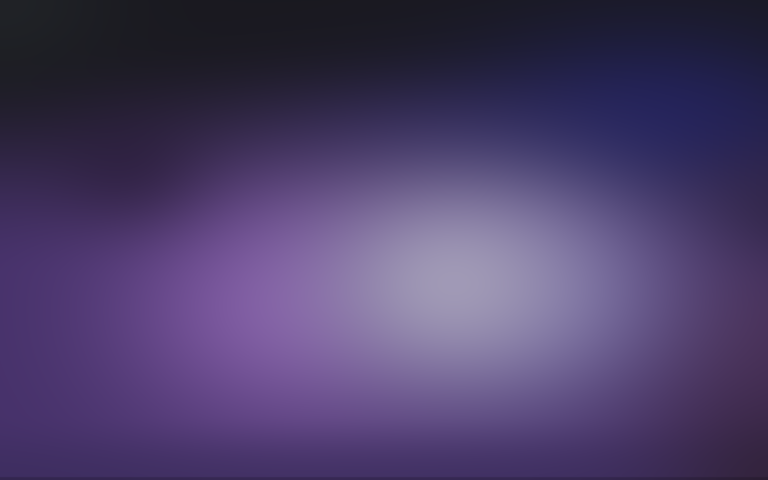
A Shadertoy shader for this background:

```glsl
// Soft blurred backdrop: a pearl and violet glow under a dark night sky with a blue corner.

// Colours
const vec3 NIGHT      = vec3(0.098, 0.096, 0.122);
const vec3 VIOLET     = vec3(0.27, 0.19, 0.41);
const vec3 HAZE       = vec3(0.125, 0.135, 0.15);
const vec3 INDIGO     = vec3(0.18, 0.15, 0.39);
const vec3 BLUE       = vec3(0.13, 0.13, 0.36);
const vec3 MAROON     = vec3(0.28, 0.18, 0.32);
const vec3 DUSK       = vec3(0.17, 0.13, 0.25);
const vec3 EMBER      = vec3(0.19, 0.13, 0.21);
const vec3 PLUM       = vec3(0.15, 0.10, 0.21);
const vec3 FLOOR      = vec3(0.22, 0.17, 0.35);
const vec3 ORCHID     = vec3(0.50, 0.35, 0.64);
const vec3 PERIWINKLE = vec3(0.44, 0.40, 0.62);
const vec3 PEARL      = vec3(0.64, 0.615, 0.72);

// Heights, as fractions of the canvas
const float SKY_START    = 0.42;
const float SKY_END      = 0.92;
const float FLOOR_HEIGHT = 0.14;
const float RIM_HEIGHT   = 0.008;
const float RIM_SHADE    = 0.18;

// Elliptical Gaussian falloff: 1 at the centre, 1/e at the radius
float glow(vec2 uv, vec2 centre, vec2 radius) {
    vec2 d = (uv - centre) / radius;
    return exp(-dot(d, d));
}

void mainImage(out vec4 fragColor, in vec2 fragCoord) {
    vec2 uv = fragCoord / iResolution.xy;

    // Violet ground fading up into night
    vec3 col = mix(VIOLET, NIGHT, smoothstep(SKY_START, SKY_END, uv.y));
    col = mix(col, HAZE, glow(uv, vec2(0.0, 1.0), vec2(0.15, 0.17)));

    // Blue sky on the right
    col = mix(col, INDIGO, 0.45 * glow(uv, vec2(0.60, 0.72), vec2(0.25, 0.13)));
    col = mix(col, BLUE, 0.90 * glow(uv, vec2(0.86, 0.75), vec2(0.24, 0.20)));

    // Warm right edge
    col = mix(col, MAROON, 0.80 * glow(uv, vec2(1.0, 0.28), vec2(0.18, 0.25)));
    col = mix(col, DUSK, 0.65 * glow(uv, vec2(1.03, 0.56), vec2(0.13, 0.12)));

    // Broad glows, from the widest to the brightest
    col = mix(col, ORCHID, glow(uv, vec2(0.37, 0.36), vec2(0.22, 0.27)));
    col = mix(col, PERIWINKLE, 0.90 * glow(uv, vec2(0.70, 0.39), vec2(0.20, 0.24)));
    col = mix(col, PEARL, 0.95 * glow(uv, vec2(0.59, 0.41), vec2(0.18, 0.21)));

    // Shadows at the upper left, the floor and the lower right corner
    col = mix(col, PLUM, 0.50 * glow(uv, vec2(0.17, 0.65), vec2(0.10, 0.13)));
    col = mix(col, FLOOR, 0.55 * (1.0 - smoothstep(0.0, FLOOR_HEIGHT, uv.y)));
    col = mix(col, EMBER, 0.85 * glow(uv, vec2(1.03, 0.0), vec2(0.16, 0.18)));

    // Thin dark rim along the bottom
    col *= 1.0 - RIM_SHADE * (1.0 - smoothstep(0.5 * RIM_HEIGHT, RIM_HEIGHT, uv.y));

    fragColor = vec4(col, 1.0);
}
```
